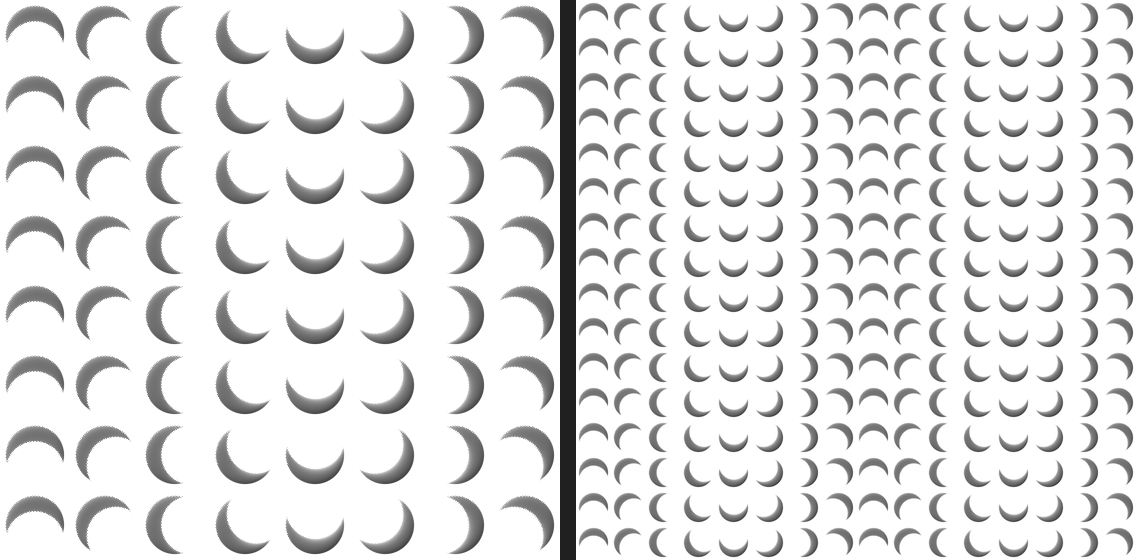
Left: one tile. Right: repeated 2 by 2.
Give the GLSL for this pattern, as a WebGL 1 fragment shader.

```glsl
precision highp float;

// Eight by eight grid of grey bevelled crescents on white. Each crescent is a
// disc minus an offset disc, turned 45 degrees per column, with rims shaded
// by a fixed light from the upper left and slightly ragged lit edges.

uniform vec2 u_resolution;

const float GRID = 8.0;
const float RADIUS = 0.415;

// Fine bumps that roughen an outline, in cell units.
float raggedness(vec2 p) {
  return 0.009 * sin(p.x * 150.0 + 1.3) * sin(p.y * 150.0 + 0.6);
}

// Grey level from the depth below both rims and how each rim faces the light.
float bevelShade(float outerDepth, float innerDepth, float outerLit, float innerLit) {
  float outerRim = exp(-max(outerDepth, 0.0) / (outerLit > 0.0 ? 0.045 : 0.065));
  float innerRim = exp(-max(innerDepth, 0.0) / 0.055);
  float grey = 0.42;
  grey += outerRim * outerLit * (outerLit > 0.0 ? 0.27 : 0.21);
  grey += innerRim * (0.08 + 0.36 * max(innerLit, 0.0));
  // Thin pale fringe where the inner edge meets the background.
  grey += 0.22 * exp(-max(innerDepth, 0.0) / 0.009) * (0.6 + 0.4 * innerLit);
  return clamp(grey, 0.18, 0.95);
}

void main() {
  vec2 grid = gl_FragCoord.xy / u_resolution * GRID;
  vec2 p = fract(grid) - 0.5;

  // Direction of the thick side, one eighth turn further in each column.
  float angle = radians(90.0 + 45.0 * floor(grid.x));
  vec2 thickSide = vec2(cos(angle), sin(angle));
  vec2 fromBite = p + 0.22 * thickSide;

  // Depth inside the disc and outside the bite.
  float outerDepth = RADIUS - length(p);
  float innerDepth = length(fromBite) - RADIUS;

  // Facing of the two rims towards the light.
  vec2 light = normalize(vec2(-0.55, 0.83));
  float outerLit = dot(p / max(length(p), 0.001), light);
  float innerLit = -dot(fromBite / max(length(fromBite), 0.001), light);

  // Inner edge is ragged throughout, outer edge only where it is lit.
  float bumps = raggedness(p);
  float shape = min(outerDepth + bumps * smoothstep(-0.2, 0.4, outerLit),
                    innerDepth + bumps);
  float aa = 0.75 * GRID / min(u_resolution.x, u_resolution.y);
  float mask = smoothstep(-aa, aa, shape);

  float grey = bevelShade(outerDepth, innerDepth, outerLit, innerLit);
  gl_FragColor = vec4(vec3(mix(1.0, grey, mask)), 1.0);
}
```
